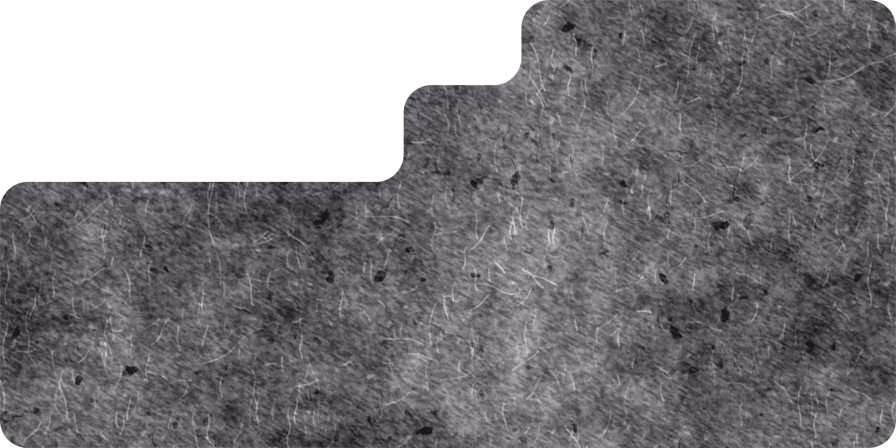
Reproduce this texture procedurally as a Shadertoy shader.

```glsl
#define BASE_TONE 0.372
#define CLOUD_AMOUNT 0.30
#define MOTTLE_AMOUNT 0.30
#define GRAIN_AMOUNT 0.21
#define SCRATCH_AMOUNT 0.17
#define CRACK_AMOUNT 0.16
#define PIT_AMOUNT 0.24
#define CORNER 0.062
#define TINT vec3(0.0, -0.008, 0.012)

float hash(vec2 p) {
    vec3 q = fract(vec3(p.xyx) * 0.1031);
    q += dot(q, q.yzx + 33.33);
    return fract((q.x + q.y) * q.z);
}

mat2 rotation(float a) {
    return mat2(cos(a), sin(a), -sin(a), cos(a));
}

float noise(vec2 p) {
    vec2 i = floor(p), f = fract(p);
    f = f * f * (3.0 - 2.0 * f);
    return mix(mix(hash(i), hash(i + vec2(1, 0)), f.x),
               mix(hash(i + vec2(0, 1)), hash(i + vec2(1, 1)), f.x), f.y);
}

// Fractal noise centred on zero
float fbm(vec2 p) {
    float sum = 0.0, amp = 0.5;
    for (int i = 0; i < 5; i++) {
        sum += amp * (noise(p) - 0.5);
        p = rotation(0.6) * p * 2.03 + 17.3;
        amp *= 0.55;
    }
    return sum;
}

// Stepped slab: three rounded boxes joined with rounded inner corners
float roundBox(vec2 p, vec2 lo, vec2 hi) {
    vec2 d = abs(p - 0.5 * (lo + hi)) - 0.5 * (hi - lo) + CORNER;
    return length(max(d, 0.0)) + min(max(d.x, d.y), 0.0) - CORNER;
}

float roundUnion(float a, float b) {
    return max(CORNER, min(a, b)) - length(max(CORNER - vec2(a, b), 0.0));
}

float slab(vec2 p) {
    float low = roundBox(p, vec2(0.0), vec2(1.6, 0.594));
    float middle = roundBox(p, vec2(0.901, 0.0), vec2(1.8, 0.81));
    float high = roundBox(p, vec2(1.164, 0.0), vec2(2.0, 1.0));
    return roundUnion(roundUnion(low, middle), high);
}

float pool(vec2 p, vec2 centre, vec2 size) {
    vec2 d = (p - centre) / size;
    return exp(-dot(d, d));
}

// Thin pale scratches, one candidate per cell in several layers
float scratches(vec2 p, float px) {
    float sum = 0.0;
    for (int i = 0; i < 8; i++) {
        float k = float(i), scale = 3.0 + 1.7 * k;
        vec2 q = rotation(k * 0.37) * p * scale + k * 7.7;
        vec2 id = floor(q) + k * 31.0;
        float h = hash(id), tilt = hash(id + 5.1) - 0.5;
        float angle = -k * 0.37 + tilt * (h > 0.55 ? 3.1 : 0.25);
        vec2 d = rotation(angle) * (fract(q) - 0.5 - 0.2 * (vec2(h, tilt + 0.5) - 0.5));
        d.x += 0.03 * sin(d.y * 9.0 + h * 6.0);
        float reach = 0.12 + 0.26 * hash(id + 9.4);
        float away = length(vec2(d.x, max(abs(d.y) - reach, 0.0))) / scale;
        float line = 1.0 - smoothstep(0.0004, 0.0016 + px, away);
        sum += line * smoothstep(0.3, 1.0, hash(id + 2.7)) * (0.4 + noise(p * 60.0));
    }
    return min(sum, 1.4);
}

// Scattered ragged specks of the given cell density
float specks(vec2 p, float density, float radius, float chance, float px) {
    vec2 q = p * density, id = floor(q);
    float h = hash(id + 61.0);
    vec2 d = fract(q) - 0.5 - 0.4 * (vec2(hash(id + 3.0), hash(id + 8.0)) - 0.5);
    d = rotation(h * 40.0) * d / density * vec2(1.0, 0.55);
    float size = radius * (0.4 + hash(id + 14.0));
    float away = length(d) + radius * 1.1 * (noise(p * 130.0) - 0.5);
    return (1.0 - smoothstep(size - px, size + px, away)) * step(h, chance);
}

void mainImage(out vec4 fragColor, in vec2 fragCoord) {
    float px = 1.0 / iResolution.y;
    vec2 p = fragCoord * px;
    vec2 warp = p + 0.16 * vec2(fbm(p * 6.0), fbm(p * 6.0 + 40.0));

    // Broad light and dark patches
    float tone = BASE_TONE + CLOUD_AMOUNT * fbm(warp * 3.2 + 4.0);
    tone += 0.11 * pool(warp, vec2(1.14, 0.22), vec2(0.34, 0.28));
    tone += 0.08 * pool(warp, vec2(1.22, 0.84), vec2(0.30, 0.20));
    tone -= 0.08 * pool(warp, vec2(1.78, 0.72), vec2(0.28, 0.30));
    tone -= 0.06 * pool(warp, vec2(0.20, 0.46), vec2(0.45, 0.20));
    tone -= 0.07 * pool(warp, vec2(1.65, 0.16), vec2(0.25, 0.20));
    tone -= 0.06 * pool(warp, vec2(0.75, 0.0), vec2(0.35, 0.10));

    // Mottling, upright streaks and slanted fine grain
    tone += MOTTLE_AMOUNT * fbm(warp * 17.0);
    tone += 0.045 * (noise(warp * vec2(70.0, 7.0)) - 0.5);
    vec2 slant = rotation(0.5) * p;
    tone += GRAIN_AMOUNT * (noise(slant * vec2(85.0, 190.0)) - 0.5);
    tone += 0.6 * GRAIN_AMOUNT * (noise(slant * vec2(210.0, 260.0) + 50.0) - 0.5);

    // Surface damage
    float vein = abs(fbm(p * 5.0 + 23.0)) + 0.02 * noise(p * 70.0);
    float crackZone = smoothstep(0.55, 0.75, noise(p * 4.5 + 12.0));
    tone -= CRACK_AMOUNT * crackZone * (1.0 - smoothstep(0.004, 0.022, vein));
    tone += SCRATCH_AMOUNT * scratches(p, px);
    tone += 0.15 * specks(p + 3.7, 24.0, 0.0035, 0.22, px);
    tone -= PIT_AMOUNT * specks(p, 9.0, 0.007, 0.20, px);
    tone -= 0.7 * PIT_AMOUNT * specks(p + 1.9, 19.0, 0.0045, 0.16, px);

    vec3 concrete = vec3(clamp(tone, 0.1, 0.8)) + TINT;
    float outside = smoothstep(-0.75 * px, 0.75 * px, slab(p));
    fragColor = vec4(mix(concrete, vec3(1.0), outside), 1.0);
}
```
